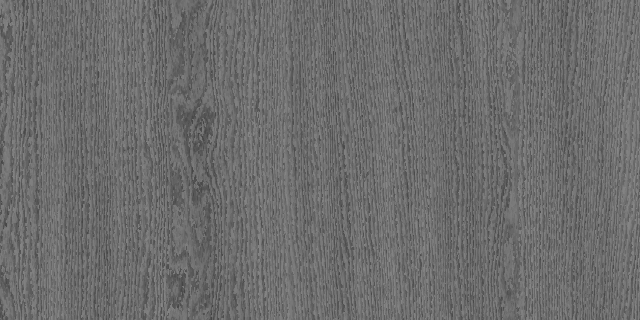
Reproduce this texture procedurally as a WebGL 2 fragment shader.

```glsl
#version 300 es
precision highp float;
// Grey oak veneer: fine upright grain with three wavy flame-figured hearts.

uniform vec2 u_resolution;
out vec4 fragColor;

vec2 hash2(vec2 p) {
    vec2 k = vec2(dot(p, vec2(127.1, 311.7)), dot(p, vec2(269.5, 183.3)));
    return fract(sin(k) * 43758.5);
}

// Cellular noise: x = distance to the nearest seed, y = random value of its cell
vec2 cells(vec2 p) {
    vec2 base = floor(p);
    vec2 nearest = vec2(9.0, 0.0);
    for (int j = -1; j <= 1; j++) {
        for (int i = -1; i <= 1; i++) {
            vec2 cell = base + vec2(i, j);
            float d = length(cell + hash2(cell) - p);
            if (d < nearest.x) nearest = vec2(d, hash2(cell + 57.3).x);
        }
    }
    return nearest;
}

// Layered, rotated sines
float waves(vec2 p) {
    float sum = 0.0, amplitude = 0.5;
    for (int i = 0; i < 4; i++) {
        sum += amplitude * sin(p.x + 1.7 * sin(p.y + float(i) * 2.1));
        p = mat2(0.8, -0.6, 0.6, 0.8) * p * 1.7 + 3.1;
        amplitude *= 0.5;
    }
    return sum;
}

// Growth ring coordinate in x, strength of the heart figure in y
vec2 growthRings(vec2 p) {
    // centre, half width, strength of each heart
    vec3 hearts[3] = vec3[3](vec3(-0.01, 0.08, 0.85), vec3(0.62, 0.15, 0.95), vec3(1.58, 0.05, 0.95));
    float ring = 98.0 * p.x + 0.5 * sin(p.x * 37.0) + 0.35 * sin(p.x * 71.0 + 2.0);
    float figure = 0.0;
    for (int i = 0; i < 3; i++) {
        vec3 heart = hearts[i];
        float centre = heart.x + 0.012 * sin(p.y * 7.0 + heart.x * 5.0);
        float t = tanh((p.x - centre) / heart.y);
        ring -= 72.0 * heart.z * heart.y * t;
        figure += heart.z * (1.0 - t * t);
    }
    // lean of the straight grain, then flames in the hearts
    float bend = (p.x - 1.15) / 0.25;
    ring += (p.y - 0.5) * (7.0 * exp(-bend * bend) - 6.0 * smoothstep(1.65, 1.95, p.x));
    ring += 0.6 * waves(p * vec2(7.0, 4.0)) + 0.32 * waves(p * vec2(85.0, 17.0));
    ring += 1.7 * figure * waves(p * vec2(24.0, 7.5) + 1.3);
    return vec2(ring, figure);
}

void main() {
    vec2 p = gl_FragCoord.xy / u_resolution.y;
    vec2 rings = growthRings(p);
    float figure = clamp(rings.y, 0.0, 1.0);

    // short upright fibres roughen the ring edges
    vec2 along = vec2(p.x + 0.006 * waves(p * vec2(5.0, 6.0)), p.y);
    vec2 fibre = cells(along * vec2(230.0, 100.0));
    float ring = rings.x + 0.42 * (fibre.y - 0.5);

    // dark early wood between light late wood, each ring with its own depth
    float fromCentre = abs(fract(ring) - 0.5) * 2.0;
    float soft = mix(0.36, 0.2, figure);
    float early = smoothstep(0.58 - soft, 0.58 + soft, fromCentre);
    float depth = mix(0.07, 0.135, hash2(vec2(floor(ring + 0.5), 3.0)).x);
    float tone = 0.482 - depth * early;

    // fibre shading and short dark pores
    tone += 0.06 * (fibre.y - 0.5);
    vec2 pore = cells(along * vec2(210.0, 60.0) + 11.0);
    tone -= 0.045 * smoothstep(0.5, 0.75, pore.y) * (1.0 - smoothstep(0.25, 0.65, pore.x));

    // slow streaks and darker hearts
    float streaks = waves(p * vec2(16.0, 1.2)) + 0.6 * waves(p * vec2(60.0, 2.0) + 5.0);
    tone += 0.023 * streaks - 0.022 * figure;
    fragColor = vec4(vec3(tone), 1.0);
}
```
